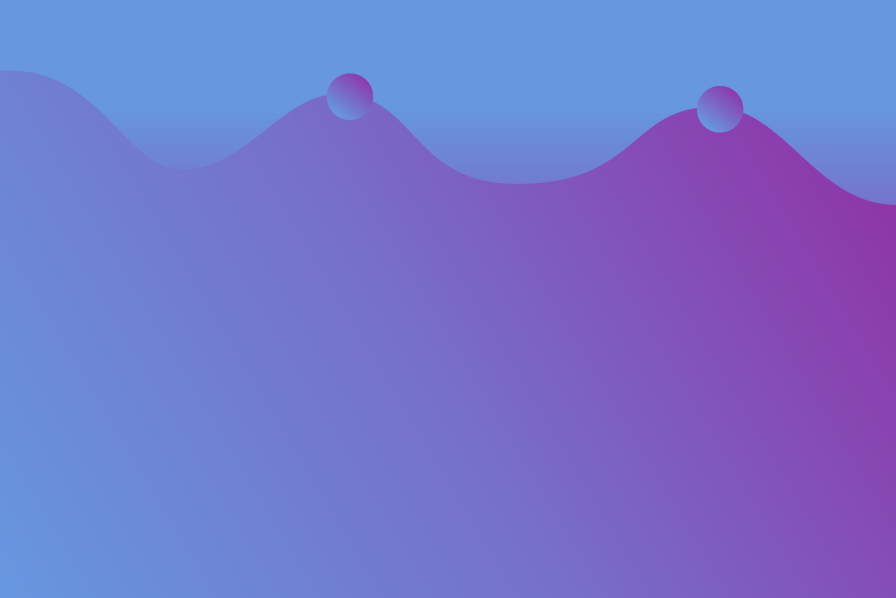
This background is drawn by a WebGL 1 fragment shader. Its source:

```glsl
precision highp float;

// A rolling hill with two small balls on its crests, under a soft sky.
// The ridge chains cubic Bezier eases between crests and troughs; hill,
// balls and sky all share one blue to purple ramp. Unit: canvas width.

uniform vec2 u_resolution;

const vec3 BLUE = vec3(0.400, 0.592, 0.875);
const vec3 PURPLE = vec3(0.557, 0.212, 0.660);

vec3 ramp(float t) {
  return mix(BLUE, PURPLE, clamp(t, 0.0, 1.0));
}

// Bezier ease with level ends; handles holds the inner control points in x.
float bezierEase(float x, float start, float end, vec2 handles) {
  float target = clamp((x - start) / (end - start), 0.0, 1.0);
  float s = 0.5;
  float stride = 0.25;
  for (int i = 0; i < 14; i++) {
    float r = 1.0 - s;
    float reached = 3.0 * r * s * (r * handles.x + s * handles.y) + s * s * s;
    s += reached < target ? stride : -stride;
    stride *= 0.5;
  }
  return s * s * (3.0 - 2.0 * s);
}

// Height of the ridge, from crest to trough and back.
float ridge(float x) {
  float h = 0.5885;
  h = mix(h, 0.4779, bezierEase(x, 0.0130, 0.2018, vec2(0.52, 0.69)));
  h = mix(h, 0.5625, bezierEase(x, 0.2018, 0.3776, vec2(0.42, 0.64)));
  h = mix(h, 0.4622, bezierEase(x, 0.3776, 0.5768, vec2(0.44, 0.40)));
  h = mix(h, 0.5482, bezierEase(x, 0.5768, 0.7969, vec2(0.62, 0.57)));
  h = mix(h, 0.4388, bezierEase(x, 0.7969, 1.0000, vec2(0.385, 0.56)));
  return h;
}

// Coverage from a signed distance that is negative inside.
float cover(float dist, float pixel) {
  return clamp(0.5 - dist / pixel, 0.0, 1.0);
}

vec3 skyColor(float y) {
  return ramp((0.5495 - y) / 0.306);
}

// Slanted gradient that quickens past its middle stop.
vec3 hillColor(vec2 p) {
  float along = p.x + 0.6 * p.y;
  float early = 0.42 * min(along / 0.65, 1.0);
  float late = 0.58 * max(along - 0.65, 0.0) / 0.61;
  return ramp(early + late);
}

vec3 addBall(vec3 color, vec2 p, vec2 center, float radius, float pixel) {
  vec2 q = (p - center) / radius;
  vec3 shade = ramp(0.47 + 0.5 * dot(q, vec2(0.6, 0.8)));
  return mix(color, shade, cover((length(q) - 1.0) * radius, pixel));
}

void main() {
  float pixel = 1.0 / u_resolution.x;
  vec2 p = gl_FragCoord.xy * pixel;

  // Divide by the slope's length to keep the edge evenly smooth.
  float height = ridge(p.x);
  float slope = (ridge(p.x + 0.002) - height) / 0.002;
  float ridgeDist = (p.y - height) / sqrt(1.0 + slope * slope);

  vec3 color = mix(skyColor(p.y), hillColor(p), cover(ridgeDist, pixel));
  color = addBall(color, p, vec2(0.3906, 0.5595), 0.026, pixel);
  color = addBall(color, p, vec2(0.8037, 0.5455), 0.026, pixel);

  gl_FragColor = vec4(color, 1.0);
}
```
